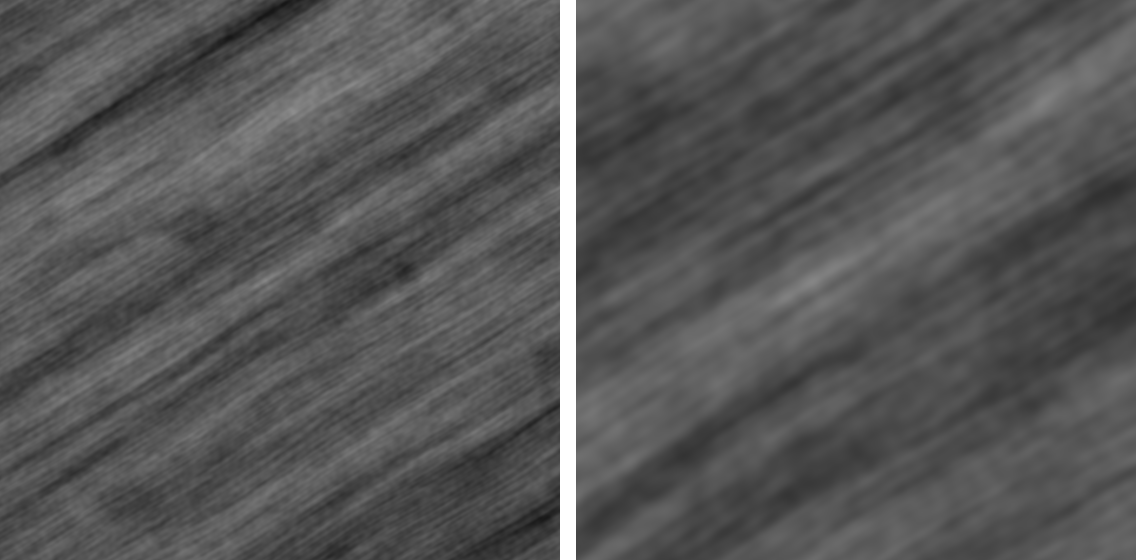
Left, the full canvas; right, a detail of the centre.
This texture is drawn by a three.js fragment shader. Its source:

```glsl
// Dark grey fibrous surface with slanted streaks, soft bands and one deep crack.
varying vec2 vUv;

vec2 gradientAt(vec2 cell) {
  float angle = 6.2832 * fract(sin(dot(cell, vec2(127.1, 311.7))) * 43758.5);
  return vec2(cos(angle), sin(angle));
}

// Gradient noise, roughly -0.7 to 0.7
float noise(vec2 p) {
  vec2 i = floor(p);
  vec2 f = p - i;
  vec2 u = f * f * f * (f * (f * 6.0 - 15.0) + 10.0);
  vec2 e = vec2(0.0, 1.0);
  float low = mix(dot(gradientAt(i), f), dot(gradientAt(i + e.yx), f - e.yx), u.x);
  float high = mix(dot(gradientAt(i + e), f - e), dot(gradientAt(i + 1.0), f - 1.0), u.x);
  return mix(low, high, u.y);
}

// Soft stripe around a centre line
float band(float x, float center, float width) {
  float d = (x - center) / width;
  return exp(-d * d);
}

// Streaks that get finer, shorter and weaker with each octave
float streaks(vec2 grain) {
  float sum = 0.0;
  vec2 scale = vec2(1.6, 15.0);
  float strength = 0.1;
  for (int i = 0; i < 4; i++) {
    sum += strength * noise(grain * scale + float(i) * 17.3);
    scale *= vec2(1.7, 2.05);
    strength *= 0.86;
  }
  return sum;
}

// Broad light and dark layers, with x measured across the grain
float layers(float x) {
  float light = 0.075 * band(x, 0.435, 0.085) + 0.07 * band(x, 0.665, 0.05)
    + 0.03 * band(x, 0.185, 0.025);
  float dark = 0.08 * band(x, 0.247, 0.014) + 0.07 * band(x, 0.131, 0.011)
    + 0.07 * band(x, 0.07, 0.018) + 0.07 * band(x, 0.79, 0.03)
    + 0.11 * band(x, -0.3, 0.04) + 0.1 * band(x, -0.43, 0.05);
  return light - dark;
}

void main() {
  // Grain space: x runs along the fibres, y across them
  vec2 along = vec2(cos(0.55), sin(0.55));
  vec2 grain = vec2(dot(vUv, along), dot(vUv, vec2(-along.y, along.x)));
  grain.y += 0.008 * noise(grain * vec2(4.0, 5.0));

  float grey = 0.337 + layers(grain.y) + streaks(grain);

  // Uneven crack with a wider shadow below it
  float crackLine = grain.y + 0.012 * noise(vec2(grain.x * 9.0, 3.5));
  float crackDepth = 0.13 + 0.06 * noise(vec2(grain.x * 7.0, 8.5));
  grey -= crackDepth * band(crackLine, 0.58, 0.012);
  grey -= 0.07 * band(crackLine, 0.565, 0.03);

  // Scattered dark blots and soft mottling
  grey -= 0.07 * smoothstep(0.3, 0.6, noise(vUv * 8.0 + 4.7));
  grey += 0.045 * noise(vUv * 19.0);

  // Fine short fibres and speckle
  grey += 0.05 * noise(grain * vec2(40.0, 105.0));
  grey += 0.035 * noise(vUv * 85.0);

  gl_FragColor = vec4(vec3(clamp(grey, 0.09, 0.56)), 1.0);
}
```
